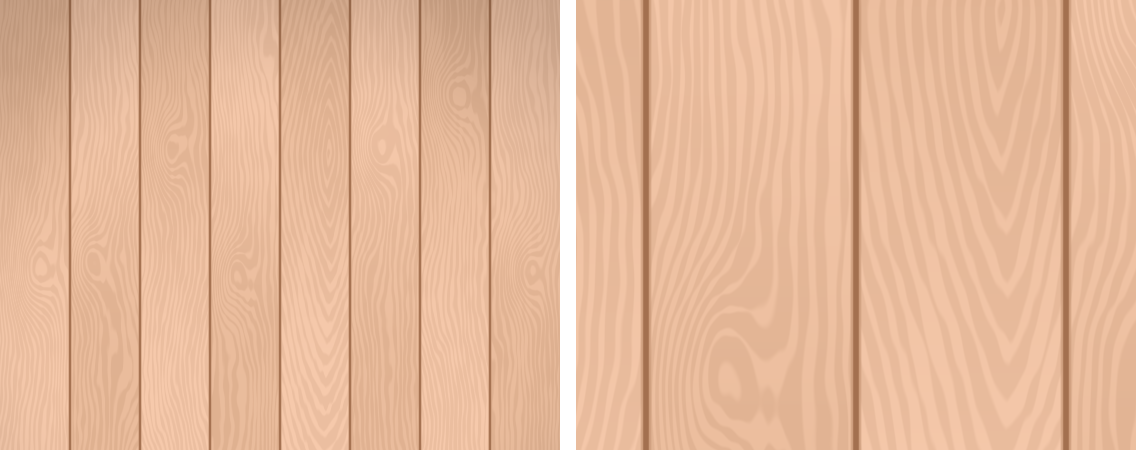
Left: the whole. Right: its middle third, enlarged.
This texture is drawn by a WebGL 2 fragment shader. Its source:

```glsl
#version 300 es
precision highp float;
// Eight upright pale wood planks parted by thin brown seams.
// Grain is the contour lines of a warped field bent by a knot on each plank;
// plank tones run in alternating vertical gradients under a soft vignette.

uniform vec2 u_resolution;
out vec4 outColor;

const float PLANKS = 8.0;
const float PLANK_LENGTH = 6.44;   // in plank widths
const float RINGS = 14.0;          // grain lines per plank width
const float FEATURE_PLANK = 4.0;   // plank with the large nested figure

const vec3 PALE_WOOD = vec3(0.963, 0.787, 0.670);
const vec3 DEEP_WOOD = vec3(0.917, 0.737, 0.612);
const vec3 GRAIN_TINT = vec3(0.042, 0.043, 0.045);
const vec3 SEAM_CORE = vec3(0.64, 0.44, 0.31);
const vec3 SEAM_SHADE = vec3(0.78, 0.59, 0.46);

float hash(vec2 p) {
    vec3 q = fract(vec3(p.xyx) * 0.1031);
    q += dot(q, q.yzx + 33.33);
    return fract((q.x + q.y) * q.z);
}

float noise(vec2 p) {
    vec2 cell = floor(p);
    vec2 f = fract(p);
    f = f * f * (3.0 - 2.0 * f);
    float low = mix(hash(cell), hash(cell + vec2(1, 0)), f.x);
    float high = mix(hash(cell + vec2(0, 1)), hash(cell + vec2(1, 1)), f.x);
    return mix(low, high, f.y);
}

// Knot centre in plank widths
vec2 knotCentre(float id) {
    if (id == FEATURE_PLANK) return vec2(0.70, 4.25);
    if (mod(id, 3.0) == 2.0) return vec2(0.34, 4.3);
    float height = id == 6.0 ? 5.1 : 2.0 + 0.8 * hash(vec2(id, 7.0));
    return vec2(0.10 + 0.5 * hash(vec2(id, 3.0)), height);
}

// Gentle sideways drift plus finer wobble of the fibres
float fibreDrift(vec2 p, vec2 seed) {
    float sweep = noise(p * vec2(1.3, 0.6) + seed) - 0.5;
    float wobble = noise(p * vec2(5.0, 1.7) + seed) - 0.5;
    float ripple = noise(p * vec2(9.0, 5.0) + seed) - 0.5;
    return 0.42 * sweep + 0.09 * wobble + 0.025 * ripple;
}

// Field whose level lines are the grain
float grainField(vec2 p, float id, vec2 seed) {
    vec2 d = p - knotCentre(id);
    float drift = fibreDrift(p, seed);
    if (id == FEATURE_PLANK) {
        vec2 a = abs(vec2(d.x + 0.45 * drift, d.y * 0.24));
        return pow(pow(a.x, 1.4) + pow(a.y, 1.4) + 0.0002, 1.0 / 1.4);
    }
    vec2 bend = d / vec2(0.30, 0.55);
    return p.x + drift + 0.46 * exp(-dot(bend, bend));
}

// 1 on darker grain lines, 0 on the pale wood between
float grainMask(vec2 p, float id) {
    vec2 seed = vec2(17.3, 9.1) * (id + 1.0);
    float rings = grainField(p, id, seed) * RINGS;
    float wave = abs(fract(rings) - 0.5) * 2.0;
    float patches = noise(p * vec2(4.0, 0.9) + seed + 40.0) - 0.5;
    float ragged = noise(p * vec2(22.0, 4.0) + seed + 80.0) - 0.5;
    float level = 0.46 + 0.50 * patches + 0.50 * ragged;
    float soft = 0.10 + fwidth(rings);
    return smoothstep(level - soft, level + soft, wave);
}

// Even planks pale toward the bottom, odd planks toward the top
float plankTone(float id, float y) {
    float rise = smoothstep(0.15, 0.85, y);
    float tone = mod(id, 2.0) < 0.5 ? 1.0 - rise : rise;
    return tone + 0.12 * (hash(vec2(id, 21.0)) - 0.5);
}

float vignette(vec2 uv) {
    float reach = length(uv - vec2(0.5, 0.3));
    return 1.0 - 0.17 * smoothstep(0.42, 0.92, reach);
}

float band(float dist, float halfWidth, float soft) {
    return 1.0 - smoothstep(halfWidth - soft, halfWidth + soft, dist);
}

void main() {
    vec2 uv = gl_FragCoord.xy / u_resolution;
    float across = uv.x * PLANKS;
    float id = floor(across);
    vec2 p = vec2(fract(across), uv.y * PLANK_LENGTH);

    // Wood body
    vec3 color = mix(DEEP_WOOD, PALE_WOOD, plankTone(id, uv.y));
    color -= GRAIN_TINT * grainMask(p, id);

    // Seams between planks, none along the outer sides
    float seam = clamp(floor(across + 0.5), 1.0, PLANKS - 1.0);
    float dist = abs(across - seam);
    float pixel = PLANKS / u_resolution.x;
    color = mix(color, SEAM_SHADE, 0.8 * band(dist, 0.024, 0.6 * pixel + 0.004));
    color = mix(color, SEAM_CORE, band(dist, 0.013, 0.6 * pixel));

    outColor = vec4(color * vignette(uv), 1.0);
}
```
